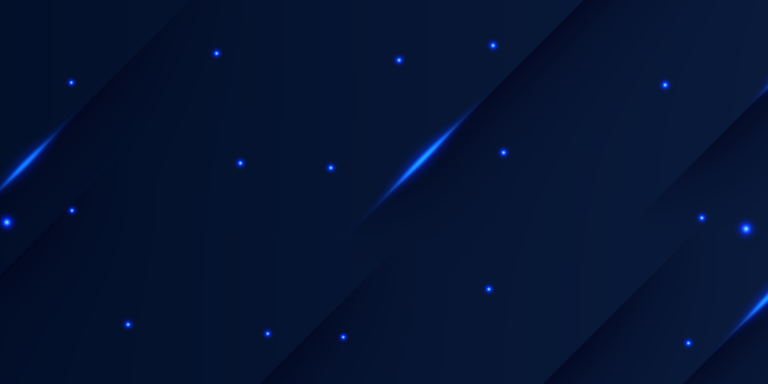
Give the GLSL for this background, as a Shadertoy shader.

```glsl
const vec3 NAVY_LEFT = vec3(0.010, 0.062, 0.165);
const vec3 NAVY_RIGHT = vec3(0.036, 0.102, 0.232);
const vec3 SHADOW = vec3(0.008, 0.022, 0.120);
const vec3 DEEP_BLUE = vec3(0.0, 0.10, 0.72);
const vec3 BRIGHT_BLUE = vec3(0.08, 0.52, 0.90);
const vec3 SPARK_BLUE = vec3(0.0, 0.10, 1.0);
const vec3 SPARK_CORE = vec3(0.40, 0.75, 1.0);

float hash(vec2 p) {
    return fract(sin(dot(p, vec2(127.1, 311.7))) * 43758.5453);
}

// Smooth ramp from 0 at a to 1 at b, in either direction
float ramp(float a, float b, float x) {
    float t = clamp((x - a) / (b - a), 0.0, 1.0);
    return t * t * (3.0 - 2.0 * t);
}

float bell(float x, float width) {
    float t = x / width;
    return exp(-t * t);
}

// Shadow cast to the right of a diagonal edge; q = (across, along)
float edgeShadow(vec2 q, float edge, float clearAt, float fullAt, float soft) {
    float d = q.x - edge;
    float side = smoothstep(-soft, soft, d);
    return 0.78 * side * exp(-max(d, 0.0) / 0.12) * ramp(clearAt, fullAt, q.y);
}

// Tapered light streak lying on a diagonal edge
vec3 streak(vec2 q, vec2 center, float halfLength, float power) {
    vec2 d = q - center;
    float taper = bell(d.y, halfLength);
    float halo = bell(d.x, 0.008 + 0.022 * taper) * taper;
    float core = bell(d.x, 0.003 + 0.007 * taper) * bell(d.y, halfLength * 0.65);
    return power * (DEEP_BLUE * halo * 0.6 + BRIGHT_BLUE * core);
}

// Small glowing point
vec3 spark(vec2 p, vec2 center, float radius) {
    float d = length(p - center);
    return SPARK_BLUE * bell(d, radius) + SPARK_CORE * bell(d, radius * 0.42);
}

// Sparks scattered over a jittered 5 by 3 grid
vec3 scatteredSparks(vec2 p) {
    vec3 light = vec3(0.0);
    vec2 cellSize = vec2(2.0 / 5.0, 1.0 / 3.0);
    for (int i = 0; i < 15; i++) {
        vec2 cell = vec2(i % 5, i / 5);
        vec2 jitter = vec2(hash(cell + 3.1), hash(cell + 8.7));
        vec2 center = (cell + 0.15 + 0.7 * jitter) * cellSize;
        light += spark(p, center, mix(0.008, 0.010, hash(cell + 5.3)));
    }
    return light;
}

void mainImage(out vec4 fragColor, in vec2 fragCoord) {
    vec2 p = fragCoord / iResolution.xy * vec2(2.0, 1.0);
    vec2 q = vec2(p.x - p.y, p.x + p.y);
    float soft = 1.5 / iResolution.y;

    // Base gradient
    vec3 color = mix(NAVY_LEFT, NAVY_RIGHT, p.x * 0.5);

    // Panel shadows
    float shade = edgeShadow(q, -0.505, 1.90, 0.90, soft);
    shade = max(shade, edgeShadow(q, -0.284, 1.10, 0.40, soft));
    shade = max(shade, edgeShadow(q, 0.520, 1.20, 1.75, soft));
    shade = max(shade, edgeShadow(q, 0.677, 1.60, 0.80, soft));
    shade = max(shade, edgeShadow(q, 1.229, 2.00, 2.60, soft));
    shade = max(shade, edgeShadow(q, 1.414, 2.40, 1.60, soft));
    shade = max(shade, edgeShadow(q, 1.778, 1.50, 1.90, soft));
    color = mix(color, SHADOW, shade);

    // Light streaks
    color += streak(q, vec2(-0.507, 0.64), 0.17, 0.80);
    color += streak(q, vec2(0.515, 1.69), 0.20, 1.00);
    color += streak(q, vec2(1.227, 2.87), 0.13, 0.70);
    color += streak(q, vec2(1.775, 2.24), 0.18, 0.95);

    // Small sparks and the two large ones near the sides
    color += scatteredSparks(p);
    color += spark(p, vec2(0.018, 0.421), 0.015);
    color += spark(p, vec2(1.943, 0.404), 0.016);

    fragColor = vec4(clamp(color, 0.0, 1.0), 1.0);
}
```
